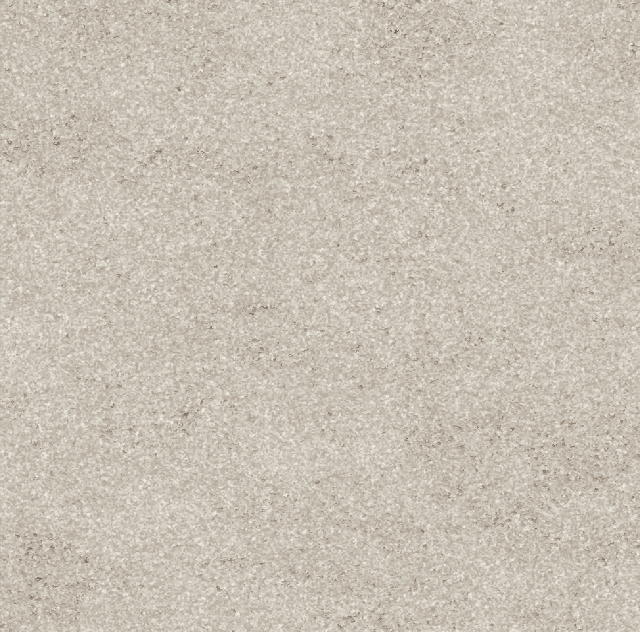
Give the GLSL for this texture, as a Shadertoy shader.

```glsl
// Fine-grained beige stone: pale chips, sandy matrix, and clustered dark horizontal pits.

// Tones run along one colour line, from pit brown (0) to chip cream (1).
const vec3 PIT_BROWN = vec3(0.61, 0.56, 0.50);
const vec3 CHIP_CREAM = vec3(0.88, 0.86, 0.82);
const float BASE_TONE = 0.635;

// Cells per canvas height for each kind of feature.
const vec2 SAND_CELLS = vec2(330.0, 370.0);
const vec2 GRAIN_CELLS = vec2(150.0, 200.0);
const vec2 CHIP_CELLS = vec2(135.0, 150.0);
const vec2 PIT_CELLS = vec2(95.0, 185.0);
const vec2 CRACK_CELLS = vec2(42.0, 100.0);
const vec2 PEBBLE_CELLS = vec2(24.0, 28.0);
const vec2 HOLE_CELLS = vec2(14.0);
const vec2 PATCH_CELLS = vec2(5.0, 8.0);

// Strength of each feature in tone units.
const float SAND_CONTRAST = 0.46;
const float GRAIN_CONTRAST = 0.26;
const float PATCH_CONTRAST = 0.20;
const float CHIP_LIGHT = 0.33;
const float PEBBLE_LIGHT = 0.28;
const float PIT_DARK = 0.66;
const float CRACK_DARK = 0.95;
const float HOLE_DARK = 1.10;

vec3 hash3(vec2 cell) {
    vec3 q = fract(cell.xyx * vec3(0.1031, 0.1030, 0.0973));
    q += dot(q, q.yxz + 33.33);
    return fract((q.xxy + q.yzz) * q.zyx);
}

// Cellular noise whose cell values blend softly at their borders.
float mosaic(vec2 p, float sharpness) {
    vec2 home = floor(p);
    float total = 0.0, weights = 0.0;
    for (int y = -1; y <= 1; y++)
    for (int x = -1; x <= 1; x++) {
        vec2 cell = home + vec2(x, y);
        vec3 rnd = hash3(cell);
        vec2 d = p - cell - 0.15 - 0.7 * rnd.xy;
        float w = exp(-sharpness * dot(d, d));
        total += w * rnd.z;
        weights += w;
    }
    return total / weights;
}

// Layered soft patches, centred on 0.5.
float patches(vec2 p) {
    return 0.40 * mosaic(p, 5.0)
         + 0.33 * mosaic(p * 2.3 + 17.0, 5.0)
         + 0.27 * mosaic(p * 5.7 + 41.0, 5.0);
}

// Coverage by irregular blobs, one per cell where density allows.
float scatter(vec2 uv, vec2 cells, float seed, float density, vec2 radii) {
    vec2 p = uv * cells + seed;
    vec2 home = floor(p);
    float pixel = 0.5 * (cells.x + cells.y) / iResolution.y;
    float cover = 0.0;
    for (int y = -1; y <= 1; y++)
    for (int x = -1; x <= 1; x++) {
        vec2 cell = home + vec2(x, y);
        vec3 place = hash3(cell);
        vec3 form = hash3(cell + 71.0);
        vec2 d = p - cell - place.xy;
        float angle = atan(d.y, d.x);
        float wobble = 1.0 + 0.25 * sin(2.0 * angle + 6.28 * form.x)
                           + 0.18 * sin(3.0 * angle + 6.28 * form.y);
        float edge = length(d) - mix(radii.x, radii.y, form.z * form.z) * wobble;
        float shape = 1.0 - smoothstep(-0.5 * pixel, 0.5 * pixel, edge);
        float present = smoothstep(place.z, place.z + 0.08, density);
        cover = max(cover, shape * present * mix(0.4, 1.0, form.y));
    }
    return cover;
}

void mainImage(out vec4 fragColor, in vec2 fragCoord) {
    vec2 uv = fragCoord / iResolution.y;

    // Sandy matrix and faint broad discoloration
    float sand = mosaic(uv * SAND_CELLS, 14.0) - 0.5;
    float grain = mosaic(uv * GRAIN_CELLS + 9.0, 10.0) - 0.5;
    float stain = patches(uv * PATCH_CELLS + 3.0);
    float tone = BASE_TONE + SAND_CONTRAST * sand + GRAIN_CONTRAST * grain
               - PATCH_CONTRAST * (stain - 0.5);

    // Pale chips and sparse pebbles
    float chipDensity = mix(0.38, 0.72, patches(uv * PATCH_CELLS.yx + 60.0));
    tone += CHIP_LIGHT * scatter(uv, CHIP_CELLS, 5.0, chipDensity, vec2(0.20, 0.48));
    tone += PEBBLE_LIGHT * scatter(uv, PEBBLE_CELLS, 23.0, 0.12, vec2(0.08, 0.20));

    // Ragged dark pits, gathered in the stained areas
    vec2 ragged = uv + 0.005 * vec2(grain, sand);
    ragged.y += 0.0012 * sin(uv.x * 210.0 + 5.0 * sin(uv.y * 37.0));
    float cluster = mix(stain, patches(uv * vec2(9.0, 17.0) + 90.0), 0.5);
    float pitDensity = 0.10 + 0.42 * smoothstep(0.49, 0.66, cluster);
    float crackDensity = 0.03 + 0.24 * smoothstep(0.50, 0.64, cluster);
    tone -= PIT_DARK * scatter(ragged, PIT_CELLS, 31.0, pitDensity, vec2(0.14, 0.40));
    tone -= CRACK_DARK * scatter(ragged, CRACK_CELLS, 47.0, crackDensity, vec2(0.06, 0.20));
    tone -= HOLE_DARK * scatter(uv, HOLE_CELLS, 59.0, 0.11, vec2(0.03, 0.075));

    fragColor = vec4(clamp(mix(PIT_BROWN, CHIP_CREAM, clamp(tone, -1.3, 1.2)), 0.0, 1.0), 1.0);
}
```
